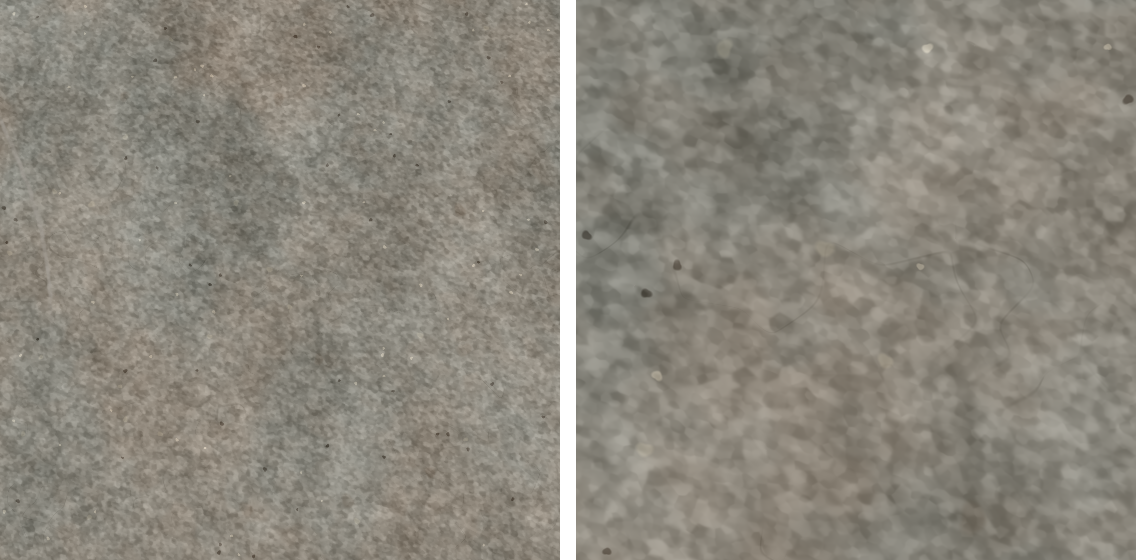
Left: the whole. Right: its middle third, enlarged.
Reproduce this texture procedurally as a WebGL 2 fragment shader.

```glsl
#version 300 es
precision highp float;

uniform vec2 u_resolution;
out vec4 fragColor;

vec3 hash(vec2 cell) {
  vec3 q = fract(cell.xyx * vec3(0.1031, 0.1030, 0.0973));
  q += dot(q, q.yxz + 33.33);
  return fract((q.xxy + q.yzz) * q.zyx);
}

// Smooth cellular noise: blended random cell values, centred on zero
float grains(vec2 p) {
  vec2 cell = floor(p), f = p - cell;
  float total = 0.0, weights = 0.0;
  for (int j = -1; j <= 1; j++) {
    for (int i = -1; i <= 1; i++) {
      vec2 o = vec2(i, j);
      vec3 h = hash(cell + o + 50.0);
      vec2 d = o + h.xy - f;
      float w = exp(-6.0 * dot(d, d));
      total += w * h.z;
      weights += w;
    }
  }
  return total / weights - 0.5;
}

// Sparse irregular blobs; only a share of the cells holds one
float specks(vec2 p, float share, float radius) {
  vec2 cell = floor(p);
  vec3 h = hash(cell + 200.0);
  vec2 d = p - cell - 0.5 - (h.xy - 0.5) * 0.45;
  float angle = atan(d.y, d.x);
  float wobble = 1.0 + 0.15 * sin(2.0 * angle + 40.0 * h.x) + 0.1 * sin(3.0 * angle + 40.0 * h.y);
  float size = radius * wobble * (0.6 + 0.4 * h.z / share);
  return step(h.z, share) * (1.0 - smoothstep(0.55 * size, size, length(d)));
}

// Thin pale line bending down the left side
float scratch(vec2 p) {
  float rise = p.y - 0.42;
  float ragged = 0.004 * grains(p * 45.0);
  float d = abs(p.x - 0.092 + 0.69 * rise * rise + ragged) / sqrt(1.0 + 1.9 * rise * rise);
  float fade = smoothstep(0.36, 0.5, p.y) * (1.0 - smoothstep(0.78, 0.8, p.y));
  return fade * (1.0 - smoothstep(0.001, 0.006, d)) * (0.75 + 0.6 * grains(p * 90.0));
}

void main() {
  vec2 p = gl_FragCoord.xy / u_resolution.y;

  // Grain gets finer towards the top and leans to the right
  vec2 q = p * (0.92 + 0.14 * p.y);
  vec2 lean = mat2(0.87, 0.5, -0.5, 0.87) * q * vec2(1.0, 0.95);
  lean.x *= 0.8;

  // Broad stains and medium mottling
  float patches = grains(p * vec2(6.5, 4.5) + 3.0);
  float blotches = grains(p * vec2(19.0, 15.0) + 7.0);
  float mottle = grains(q * 46.0 + 11.0);
  float tone = 0.085 * patches + 0.06 * blotches + 0.065 * mottle;

  // Fine sandy grain
  tone += 0.13 * grains(lean * 140.0 + 17.0);
  tone += 0.08 * grains(lean * 245.0 + 29.0);

  // Broken hairline creases in the rougher areas
  float rough = smoothstep(0.0, 0.3, grains(p * 9.0 + 41.0));
  float crease = 1.0 - smoothstep(0.0, 0.05, abs(grains(q * 27.0 + 5.0)));
  tone -= 0.05 * rough * crease * (0.6 + grains(q * 60.0));

  vec3 color = vec3(0.542, 0.523, 0.482) + tone;

  // Warm brown and cool grey staining
  float warmth = grains(p * vec2(8.0, 6.0) + 13.0) + 0.5 * grains(q * 34.0 + 23.0);
  color += warmth * vec3(0.024, -0.006, -0.02);

  // Embedded stones, pale chips and dark pits
  color -= specks(p * 15.0 + 2.0, 0.04, 0.26) * vec3(0.045, 0.055, 0.06);
  color += specks(p * 34.0 + 60.0, 0.02, 0.26) * vec3(0.075, 0.07, 0.055);
  color += specks(p * 62.0 + 9.0, 0.02, 0.25) * vec3(0.16, 0.15, 0.13);
  color -= specks(p * 52.0 + 31.0, 0.018, 0.24) * vec3(0.17, 0.18, 0.18);

  color = mix(color, vec3(0.64, 0.62, 0.59), 0.75 * scratch(p));
  fragColor = vec4(clamp(color, 0.0, 1.0), 1.0);
}
```
